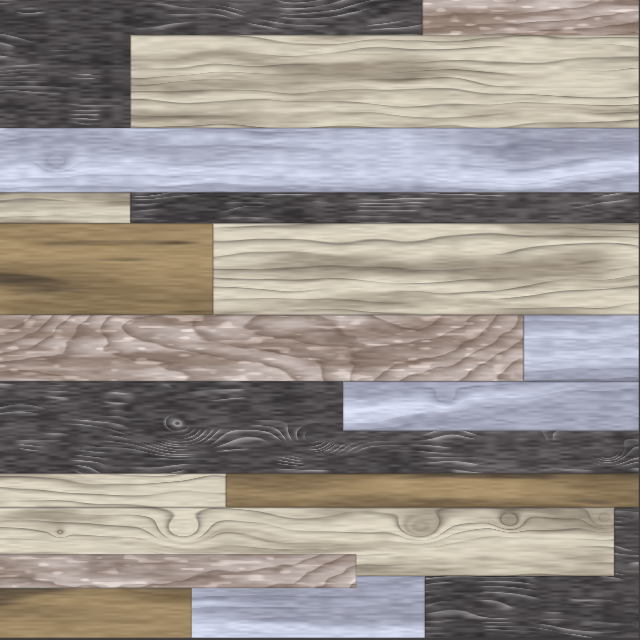
Give the GLSL for this texture, as a three.js fragment shader.

```glsl
// Mixed reclaimed wood planks: dark, cream, silver, brown and rosy boards in uneven courses.
varying vec2 vUv;

const vec3 SEAM = vec3(0.25, 0.24, 0.24);

float hash(vec2 p) {
  return fract(sin(dot(p, vec2(127.1, 311.7))) * 43758.5453);
}

float noise(vec2 p) {
  vec2 i = floor(p), f = fract(p);
  f = f * f * (3.0 - 2.0 * f);
  return mix(mix(hash(i), hash(i + vec2(1.0, 0.0)), f.x),
             mix(hash(i + vec2(0.0, 1.0)), hash(i + 1.0), f.x), f.y);
}

float fbm(vec2 p) {
  float sum = 0.0, amp = 0.57;
  for (int i = 0; i < 3; i++) {
    sum += amp * noise(p);
    p = p * 2.03 + 17.3;
    amp *= 0.5;
  }
  return sum;
}

// Growth ring: slow darkening that ends in a soft-edged line
float ring(float t, float sharpness) {
  float s = fract(t);
  return pow(s, sharpness) * smoothstep(1.0, 0.88, s);
}

// Bump that bends the grain into closed loops
float knot(vec2 uv, vec2 center, float size) {
  vec2 d = (uv - center) / (size * vec2(1.5, 1.0));
  return 2.2 * size * exp(-dot(d, d));
}

// Height along the grain, swaying slowly along the board
float grain(vec2 uv, float sway) {
  return uv.y + sway * (fbm(uv * vec2(4.0, 11.0)) - 0.5);
}

float fibre(vec2 uv, vec2 scale) {
  return noise(uv * scale) - 0.5;
}

vec3 creamWood(vec2 uv) {
  float flow = grain(uv, 0.05) + knot(uv, vec2(0.286, 0.171), 0.025)
    + knot(uv, vec2(0.658, 0.173), 0.021) + knot(uv, vec2(0.797, 0.184), 0.013)
    + knot(uv, vec2(0.094, 0.167), 0.007) + knot(uv, vec2(0.944, 0.186), 0.016);
  float n = fbm(vec2(uv.x * 3.0, flow * 20.0));
  float tone = fbm(vec2(uv.x * 3.5, flow * 38.0) + 5.0);
  vec3 col = mix(vec3(0.60, 0.56, 0.50), vec3(0.82, 0.79, 0.72), smoothstep(0.25, 0.65, tone));
  float strength = smoothstep(0.2, 0.75, noise(uv * vec2(7.0, 40.0) + 3.0));
  col = mix(col, vec3(0.36, 0.33, 0.30), ring(flow * 56.0 + n * 2.2, 5.0) * strength);
  return col + 0.09 * fibre(uv, vec2(45.0, 330.0));
}

vec3 silverWood(vec2 uv) {
  float flow = grain(uv, 0.055) + knot(uv, vec2(0.088, 0.746), 0.016)
    + knot(uv, vec2(0.697, 0.375), 0.014);
  float tone = fbm(vec2(uv.x * 2.0, flow * 30.0) + 9.0);
  vec3 col = mix(vec3(0.63, 0.64, 0.71), vec3(0.83, 0.85, 0.93), smoothstep(0.25, 0.65, tone));
  col -= 0.16 * ring(flow * 50.0 + tone, 3.0) * noise(uv * vec2(5.0, 25.0));
  return col + 0.11 * fibre(uv, vec2(55.0, 300.0));
}

vec3 darkWood(vec2 uv) {
  float flow = grain(uv, 0.07) + knot(uv, vec2(0.28, 0.33), 0.032)
    + knot(uv, vec2(0.49, 0.31), 0.026) + knot(uv, vec2(0.833, 0.303), 0.02)
    + knot(uv, vec2(0.95, 0.29), 0.018);
  float tone = fbm(vec2(uv.x * 5.0, flow * 28.0) + 21.0);
  vec3 col = mix(vec3(0.22, 0.21, 0.22), vec3(0.39, 0.37, 0.37), tone);
  // Pale limed pores broken into short strokes
  float worn = smoothstep(0.5, 0.85, noise(uv * vec2(22.0, 50.0)));
  col += 0.4 * worn * ring(flow * 95.0 + tone * 2.0, 3.0);
  return col + 0.15 * fibre(uv, vec2(60.0, 290.0));
}

vec3 brownWood(vec2 uv) {
  float flow = grain(uv, 0.02);
  float tone = fbm(vec2(uv.x * 3.0, flow * 30.0) + 33.0);
  vec3 col = mix(vec3(0.47, 0.40, 0.30), vec3(0.64, 0.55, 0.41), smoothstep(0.3, 0.7, tone));
  float streak = smoothstep(0.58, 0.78, fbm(vec2(uv.x * 4.0, flow * 55.0) + 41.0));
  col = mix(col, vec3(0.30, 0.26, 0.22), 0.75 * streak);
  return col + 0.08 * fibre(uv, vec2(40.0, 300.0));
}

vec3 rosyWood(vec2 uv) {
  float arch = uv.y * 22.0 - uv.x * 7.0 + 6.0 * noise(uv * vec2(4.5, 10.0))
    + 0.7 * fbm(uv * vec2(20.0, 45.0));
  float tone = fbm(uv * vec2(7.0, 50.0) + 51.0);
  vec3 col = mix(vec3(0.58, 0.51, 0.47), vec3(0.76, 0.71, 0.69), smoothstep(0.25, 0.65, tone));
  col = mix(col, vec3(0.41, 0.34, 0.30), 0.75 * ring(arch, 2.5));
  float fleck = smoothstep(0.65, 0.9, noise(uv * vec2(45.0, 180.0)));
  return col + 0.14 * fleck + 0.09 * fibre(uv, vec2(60.0, 300.0));
}

// One board over the rest, with its own tint and a fine dark rim
void lay(inout vec3 col, vec2 uv, vec2 lo, vec2 hi, vec3 wood) {
  vec2 d = min(uv - lo, hi - uv);
  float inside = min(d.x, d.y);
  float tint = 0.95 + 0.1 * hash(lo * 7.0);
  float rim = mix(0.8, 1.0, smoothstep(0.0, 0.003, inside));
  col = mix(col, wood * tint * rim, smoothstep(-0.001, 0.001, inside));
}

// A row of two boards meeting at split
void course(inout vec3 col, vec2 uv, float low, float high, float split, vec3 left, vec3 right) {
  lay(col, uv, vec2(-0.1, low), vec2(split, high), left);
  lay(col, uv, vec2(split, low), vec2(1.1, high), right);
}

void main() {
  vec2 uv = vUv;
  vec3 cream = creamWood(uv), silver = silverWood(uv), dark = darkWood(uv);
  vec3 brown = brownWood(uv), rosy = rosyWood(uv);
  vec3 col = SEAM;

  // Courses from top to bottom
  course(col, uv, 0.800, 1.100, 0.660, dark, rosy);
  lay(col, uv, vec2(0.204, 0.800), vec2(1.1, 0.945), cream);
  course(col, uv, 0.699, 0.800, 1.100, silver, silver);
  course(col, uv, 0.651, 0.699, 0.204, cream, dark);
  course(col, uv, 0.508, 0.651, 0.333, brown, cream);
  course(col, uv, 0.404, 0.508, 0.818, rosy, silver);
  course(col, uv, 0.260, 0.404, 1.100, dark, dark);
  lay(col, uv, vec2(0.536, 0.327), vec2(1.1, 0.404), silver);
  course(col, uv, 0.207, 0.260, 0.353, cream, brown);
  course(col, uv, 0.100, 0.207, 0.960, cream, dark);
  course(col, uv, -0.100, 0.100, 0.664, silver, dark);
  lay(col, uv, vec2(-0.1, 0.081), vec2(0.557, 0.134), rosy);
  lay(col, uv, vec2(-0.1, -0.1), vec2(0.2995, 0.081), brown);

  // Dark joint along the bottom and right sides
  float joint = min(smoothstep(0.002, 0.005, uv.y), smoothstep(0.0, 0.002, 0.999 - uv.x));
  gl_FragColor = vec4(mix(SEAM, col, joint), 1.0);
}
```
